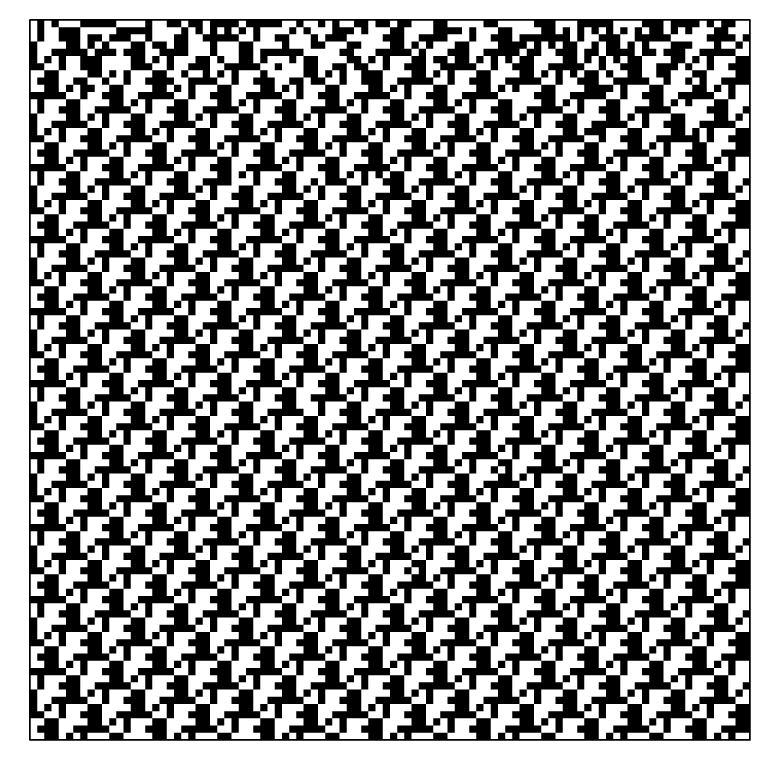
Give the GLSL for this pattern, as a Shadertoy shader.

```glsl
const vec3 INK = vec3(0.0);
const vec3 PAPER = vec3(1.0);
const vec2 PANEL_CORNER = vec2(0.039, 0.0365);
const float PANEL_SIZE = 0.9375;
const float CELLS = 100.0;
const float FRAME_WIDTH = 0.0022;
const int SAMPLES = 4;

float hash21(vec2 p) {
    vec3 q = fract(vec3(p.xyx) * vec3(0.1031, 0.1030, 0.0973));
    q += dot(q, q.yzx + 33.33);
    return fract((q.x + q.y) * q.z);
}

// Skewed lattice of 30 cells; each bit of the motif inks one cell
float latticeInk(vec2 cell, uint motif) {
    int index = (16 * int(cell.x) + 3 * int(cell.y)) % 30;
    return float((motif >> uint(index)) & 1u);
}

// Flips scattered cells, fading away below the first rows
float disturb(float ink, vec2 cell, float amount, float depth) {
    float chance = amount * exp(-cell.y / depth);
    return abs(ink - step(hash21(cell), chance));
}

// Signed distance to a square centred on the origin
float squareDistance(vec2 p, float halfSize) {
    vec2 d = abs(p) - halfSize;
    return length(max(d, 0.0)) + min(max(d.x, d.y), 0.0);
}

float patternInk(vec2 uv) {
    vec2 panel = (uv - PANEL_CORNER) / PANEL_SIZE;
    float edge = squareDistance(panel - 0.5, 0.5) * PANEL_SIZE;
    float frame = step(abs(edge), 0.5 * FRAME_WIDTH);

    // Rows count downward from the top of the panel
    vec2 grid = vec2(panel.x, 1.0 - panel.y) * CELLS;
    vec2 cell = clamp(floor(grid), 0.0, CELLS - 1.0);
    float ink = disturb(latticeInk(cell, 0x24CF9615u), cell, 0.25, 4.0);
    return max(frame, ink * step(edge, 0.0));
}

// Box filter over one pixel keeps the cell edges smooth
float filteredInk(vec2 fragCoord, float height) {
    float sum = 0.0;
    for (int y = 0; y < SAMPLES; y++) {
        for (int x = 0; x < SAMPLES; x++) {
            vec2 offset = (vec2(x, y) + 0.5) / float(SAMPLES) - 0.5;
            sum += patternInk((fragCoord + offset) / height);
        }
    }
    return sum / float(SAMPLES * SAMPLES);
}

void mainImage(out vec4 fragColor, in vec2 fragCoord) {
    float ink = filteredInk(fragCoord, iResolution.y);
    fragColor = vec4(mix(PAPER, INK, ink), 1.0);
}
```
